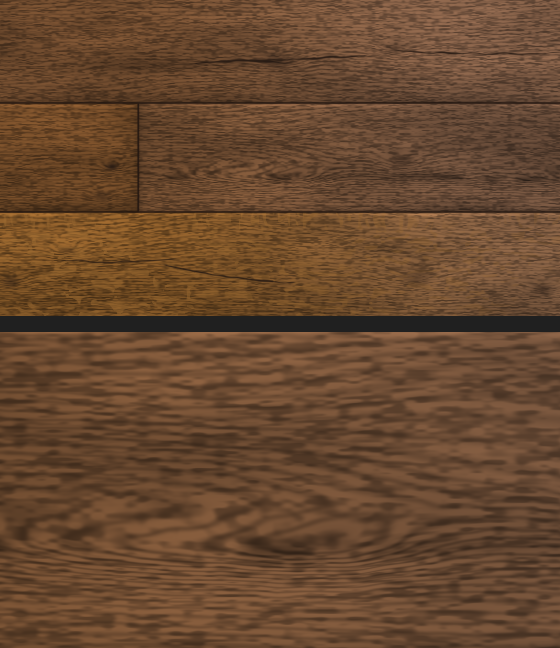
Top, the full canvas; bottom, a detail of the centre.
Write a Shadertoy shader that draws this texture.

```glsl
// Brown oak floor: three rows of long boards with grain, knots, cracks and ray flecks.

// Layout, in units of the canvas height
const float SEAM_LOW = 0.329;
const float SEAM_HIGH = 0.674;
const float JOINT_X = 0.4375;
const float SEAM_HALF_WIDTH = 0.0024;
const float BEVEL = 0.018;

// Grain
const float RING_DENSITY = 74.0;
const float RING_WANDER = 9.0;
const float RING_DEPTH = 0.19;
const float PORE_DEPTH = 0.31;
const float TONE_DEPTH = 0.95;
const float FLAME_Y = 0.437;
const float FLAME_HALF_HEIGHT = 0.034;

// Colours
const vec3 TOP_BOARD = vec3(0.450, 0.302, 0.185);
const vec3 LEFT_BOARD = vec3(0.465, 0.304, 0.162);
const vec3 RIGHT_BOARD = vec3(0.460, 0.312, 0.195);
const vec3 LOW_BOARD = vec3(0.505, 0.334, 0.150);
const vec3 SHEEN = vec3(0.470, 0.348, 0.275);
const vec3 FLECK = vec3(0.610, 0.415, 0.190);
const vec3 GAP = vec3(0.130, 0.083, 0.060);
const vec3 CRACK = vec3(0.140, 0.095, 0.070);

// Knots: centre, half length, darkness
const int KNOTS = 10;
const vec4 KNOT[KNOTS] = vec4[](
    vec4(0.880, 0.808, 0.050, 0.55), vec4(1.250, 0.850, 0.035, 0.45),
    vec4(0.354, 0.472, 0.022, 1.10), vec4(0.324, 0.380, 0.030, 0.45),
    vec4(1.273, 0.488, 0.040, 0.40), vec4(0.940, 0.442, 0.050, 0.22),
    vec4(0.035, 0.109, 0.035, 0.60), vec4(0.215, 0.205, 0.030, 0.30),
    vec4(1.320, 0.125, 0.060, 0.45), vec4(1.715, 0.088, 0.035, 0.60));

// Cracks: start and end points, with the sag and half width of each
const int CRACKS = 5;
const vec4 CRACK_ENDS[CRACKS] = vec4[](
    vec4(0.610, 0.796, 0.930, 0.800), vec4(0.840, 0.812, 1.170, 0.828),
    vec4(1.230, 0.840, 1.790, 0.835), vec4(0.510, 0.163, 0.940, 0.106),
    vec4(0.190, 0.178, 0.560, 0.180));
const float CRACK_SAG[CRACKS] = float[](0.009, -0.004, -0.008, -0.012, -0.008);
const float CRACK_WIDTH[CRACKS] = float[](0.0050, 0.0028, 0.0024, 0.0032, 0.0018);

float hash(vec2 p) {
    p = fract(p * vec2(0.1031, 0.1137));
    p += dot(p, p.yx + 33.33);
    return fract((p.x + p.y) * p.x * 7.13);
}

float noise(vec2 p) {
    vec2 i = floor(p), f = fract(p);
    f = f * f * (3.0 - 2.0 * f);
    return mix(mix(hash(i), hash(i + vec2(1, 0)), f.x),
               mix(hash(i + vec2(0, 1)), hash(i + vec2(1, 1)), f.x), f.y);
}

float fbm(vec2 p) {
    float sum = 0.0, amp = 0.5;
    for (int i = 0; i < 4; i++) {
        sum += amp * noise(p);
        p = p * 2.03 + 17.7;
        amp *= 0.5;
    }
    return sum;
}

// Tapered, slightly ragged line; 1 inside
float crack(vec2 p, vec4 ends, float sag, float width, float px) {
    float t = clamp((p.x - ends.x) / (ends.z - ends.x), 0.0, 1.0);
    float taper = 4.0 * t * (1.0 - t);
    float y = mix(ends.y, ends.w, t) + sag * taper + 0.006 * (noise(p.xx * 20.0) - 0.5);
    float w = width * sqrt(taper) * (0.35 + 0.9 * noise(p.xx * 19.0 + 5.0));
    return (1.0 - smoothstep(w - px, w + px, abs(p.y - y))) * smoothstep(0.0, 0.15, taper);
}

void mainImage(out vec4 fragColor, in vec2 fragCoord) {
    vec2 p = fragCoord / iResolution.y;
    float px = 1.0 / iResolution.y;

    // Which board, and its own patch of noise
    bool low = p.y < SEAM_LOW, high = p.y > SEAM_HIGH;
    bool left = !low && !high && p.x < JOINT_X;
    float board = low ? 0.0 : high ? 3.0 : left ? 1.0 : 2.0;
    vec3 color = low ? LOW_BOARD : high ? TOP_BOARD : left ? LEFT_BOARD : RIGHT_BOARD;
    vec2 q = p + board * vec2(13.1, 7.3);

    // Knots bend the rings and darken the wood
    float bend = 0.0, stain = 0.0;
    for (int i = 0; i < KNOTS; i++) {
        vec2 d = (p - KNOT[i].xy) / KNOT[i].z;
        d.y += 0.3 * (noise(q * 30.0) - 0.5);
        bend += 2.4 * exp(-dot(d, d * vec2(0.3, 1.6)));
        stain += KNOT[i].w * exp(-dot(d, d * vec2(1.5, 4.5)));
    }

    // Nested pointed arches along the heart of the long middle board
    float heart = (p.y - FLAME_Y - 0.02 * (noise(p.xx * 2.5) - 0.5)) / FLAME_HALF_HEIGHT;
    float flame = board == 2.0 ? exp(-heart * heart) : 0.0;
    bend += 6.0 * flame * noise(p.xx * 2.6 + 3.0);

    // Rings: long thin dark lines
    float sway = noise(q * vec2(3.0, 10.0));
    float phase = q.y * RING_DENSITY + RING_WANDER * noise(q * vec2(1.2, 4.5)) + 2.0 * sway
                + bend + 0.4 * noise(q * vec2(35.0, 70.0));
    float ring = pow(0.5 + 0.5 * sin(6.2832 * phase), 2.0);
    ring *= 0.5 + 0.7 * noise(q * vec2(2.0, 9.0) + 31.0) + 0.4 * flame;

    // Pores: short hair-thin strokes that follow the grain
    vec2 along = q + vec2(0.0, 0.004 * (bend + 3.0 * sway));
    float pore = 0.5 * noise(along * vec2(38.0, 240.0)) + 0.5 * noise(along * vec2(85.0, 310.0) + 8.0);
    pore = smoothstep(0.32, 0.82, pore);

    // Broad tone and the cooler, paler right side
    float tone = 0.6 * fbm(q * vec2(1.3, 3.5)) + 0.4 * fbm(q * vec2(3.0, 14.0) + 5.0) - 0.47;
    color = mix(color, SHEEN, 0.75 * smoothstep(0.5, 1.8, p.x + 0.25 * p.y));
    color *= 1.11 + TONE_DEPTH * tone;
    color *= (1.0 - RING_DEPTH * ring) * (1.0 - PORE_DEPTH * pore);
    color *= 1.0 - 0.35 * exp(-heart * heart * 9.0) * flame * smoothstep(0.55, 0.85, noise(p.xx * 9.0));

    // Ray flecks: upright near the top of the low board, lying down elsewhere
    vec2 wiggle = 2.2 * vec2(noise(q * 26.0), noise(q * 22.0 + 9.0));
    float lying = noise(q * vec2(32.0, 105.0) + wiggle);
    float upright = noise(q * vec2(110.0, 40.0) + wiggle);
    float fleck = mix(lying, upright, smoothstep(0.25, 0.30, p.y));
    fleck = smoothstep(0.55, 0.78, fleck) * smoothstep(0.15, 0.6, noise(q * vec2(4.0, 9.0) + 2.0));
    color = mix(color, FLECK, fleck * (low ? 0.60 - 0.24 * p.x : 0.0));

    // Dark smear beside the top crack, then knots and cracks
    vec2 smear = (p - vec2(0.46, 0.792)) / vec2(0.22, 0.024);
    color *= 1.0 - 0.25 * exp(-dot(smear, smear));
    color = mix(color, CRACK, min(0.8 * stain, 0.9));
    for (int i = 0; i < CRACKS; i++)
        color = mix(color, CRACK, 0.88 * crack(p, CRACK_ENDS[i], CRACK_SAG[i], CRACK_WIDTH[i], px));

    // Rounded board edges: shaded above a seam, lit just below it
    float above = low ? 1.0 : p.y - (high ? SEAM_HIGH : SEAM_LOW);
    float below = high ? 1.0 : (low ? SEAM_LOW : SEAM_HIGH) - p.y;
    float side = low || high ? 1.0 : abs(p.x - JOINT_X);
    color *= 1.0 - 0.28 * exp(-above / BEVEL) - 0.22 * exp(-side / BEVEL);
    color *= 1.0 + 0.15 * exp(-pow((below - 0.008) / 0.005, 2.0));

    // Gaps between boards
    float gap = min(min(above, below), side);
    color = mix(GAP, color, smoothstep(SEAM_HALF_WIDTH - px, SEAM_HALF_WIDTH + px, gap));
    fragColor = vec4(clamp(color, 0.0, 1.0), 1.0);
}
```
